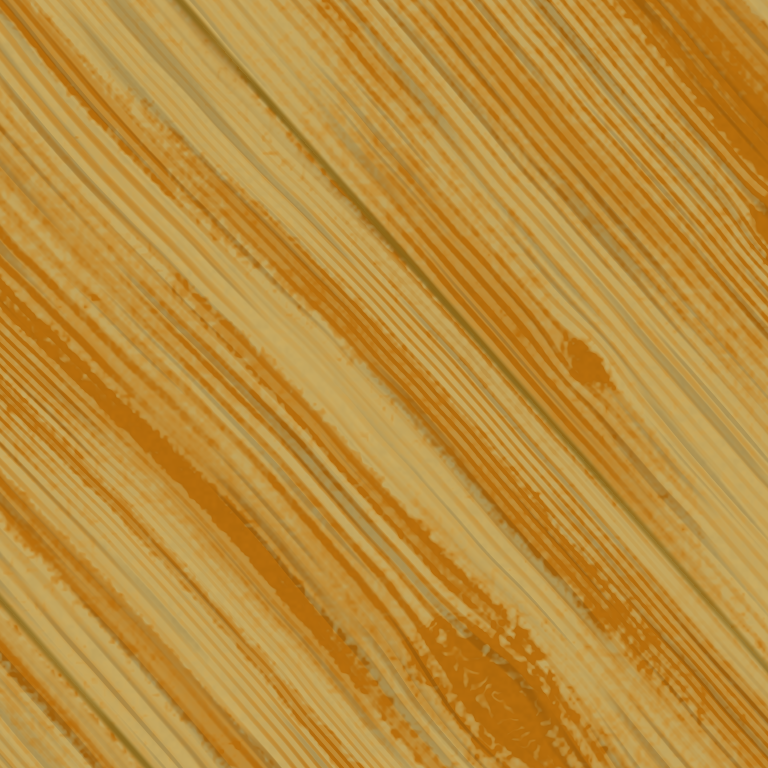
Write a WebGL 2 fragment shader that draws this texture.

```glsl
#version 300 es
precision highp float;
// Draws diagonal pine planks with flowing grain, orange streaks and a few knots.

uniform vec2 u_resolution;
out vec4 fragColor;

const vec2 GRAIN_DIR = vec2(0.66, -0.75);
const vec2 ACROSS_DIR = vec2(0.75, 0.66);
const float PLANK_WIDTH = 0.69;
const float SEAM_OFFSET = 0.145;
const float TAU = 6.28318;

const vec3 PALE = vec3(0.775, 0.66, 0.38);
const vec3 HONEY = vec3(0.755, 0.56, 0.23);
const vec3 AMBER = vec3(0.70, 0.42, 0.045);
const vec3 SEAM = vec3(0.53, 0.40, 0.10);

// Knots: along, across, radius
const vec3 KNOTS[3] = vec3[3](
    vec3(0.36, 0.55, 0.075),
    vec3(0.10, 0.92, 0.026),
    vec3(0.15, 1.22, 0.032));

float hash(vec2 cell) {
    uvec2 q = uvec2(ivec2(cell)) * uvec2(1597334673u, 3812015801u);
    uint n = (q.x ^ q.y) * 1597334673u;
    n = (n ^ (n >> 15)) * 2246822519u;
    return float((n ^ (n >> 13)) >> 8) / 16777216.0;
}

float noise(vec2 p) {
    vec2 cell = floor(p);
    vec2 f = fract(p);
    f = f * f * (3.0 - 2.0 * f);
    float low = mix(hash(cell), hash(cell + vec2(1, 0)), f.x);
    float high = mix(hash(cell + vec2(0, 1)), hash(cell + vec2(1, 1)), f.x);
    return mix(low, high, f.y);
}

float fbm(vec2 p) {
    float sum = 0.0;
    float gain = 0.53;
    for (int i = 0; i < 4; i++) {
        sum += gain * noise(p);
        p = p * 2.03 + 17.3;
        gain *= 0.5;
    }
    return sum;
}

// Soft influence of a knot, stretched along the grain
float knotInfluence(vec2 p, vec3 knot) {
    vec2 d = (p - knot.xy) * vec2(0.55, 1.0) / knot.z;
    return exp(-dot(d, d));
}

// Annual rings whose spacing widens and narrows across the plank
float ringLines(float across, float seed) {
    float phase = 62.0 * across + 5.0 * noise(vec2(across * 7.0, seed));
    return smoothstep(0.35, 0.97, 0.5 + 0.5 * cos(TAU * phase));
}

// Amount of amber in the wood, 0 is pale
float woodTone(vec2 p, float seed, float grit) {
    vec2 s = p + vec2(0.0, seed * 5.0);
    float rings = ringLines(s.y, seed);
    float ringStrength = mix(0.16, 0.55, smoothstep(0.3, 0.7, noise(s * vec2(2.0, 9.0) + 31.0)));
    float bands = smoothstep(0.40, 0.78, fbm(s * vec2(1.6, 9.0) + 7.0) + 0.12 * grit);
    float streaks = smoothstep(0.60, 0.75, noise(s * vec2(0.9, 23.0) + 53.0) + 0.10 * grit);
    float fibres = noise(s * vec2(6.0, 165.0)) - 0.5;
    return 0.08 + ringStrength * rings + 0.42 * bands + 0.46 * streaks + 0.20 * fibres;
}

vec3 woodColor(float tone) {
    vec3 light = mix(PALE, HONEY, smoothstep(0.0, 0.5, tone));
    return mix(light, AMBER, smoothstep(0.4, 0.95, tone));
}

void main() {
    vec2 uv = gl_FragCoord.xy / min(u_resolution.x, u_resolution.y);
    vec2 board = vec2(dot(uv, GRAIN_DIR), dot(uv, ACROSS_DIR));
    float plank = floor((board.y - SEAM_OFFSET) / PLANK_WIDTH);
    float seed = plank + 3.0;
    float grit = noise(uv * 190.0) + noise(uv * 90.0 + 40.0) - 1.0;

    // Bend the grain gently, then spread it around each knot
    vec2 grain = board;
    grain.y += 0.030 * noise(board * vec2(1.8, 2.5) + seed * 9.0);
    grain.y += 0.003 * noise(board * vec2(14.0, 20.0));
    float knotAmber = 0.0;
    for (int i = 0; i < 3; i++) {
        vec3 knot = KNOTS[i];
        float pull = knotInfluence(board, knot);
        grain.y -= 0.72 * pull * (board.y - knot.y);
        vec2 curl = vec2(fbm(board * 16.0), fbm(board * 16.0 + 60.0)) - 0.5;
        float swirl = 0.5 + 0.5 * cos(TAU * 60.0 * length(board - knot.xy + 0.10 * curl));
        float core = smoothstep(0.30, 0.80, pull + 0.25 * grit + 0.7 * curl.x);
        knotAmber += core * mix(0.65, 0.25 + 0.6 * swirl, smoothstep(0.03, 0.07, knot.z));
    }

    float tone = woodTone(grain, seed, grit) + knotAmber + 0.10 * grit;
    vec3 color = woodColor(tone);

    // Dark hairlines and surface grain
    float hair = smoothstep(0.62, 0.86, noise(grain * vec2(3.5, 135.0) + seed * 21.0));
    color *= 1.0 - 0.12 * hair;
    color *= 1.0 + 0.035 * grit;

    // Plank joints: a pale bevel beside a soft olive groove
    float joint = board.y - SEAM_OFFSET - PLANK_WIDTH * round((board.y - SEAM_OFFSET) / PLANK_WIDTH);
    float bevel = smoothstep(-0.038, -0.024, joint) * (1.0 - smoothstep(-0.016, -0.006, joint));
    float groove = 1.0 - smoothstep(0.001, 0.008, abs(joint));
    color = mix(color, PALE, 0.65 * bevel);
    color = mix(color, SEAM, groove * (0.55 + 0.4 * noise(board * vec2(14.0, 60.0))));

    fragColor = vec4(color, 1.0);
}
```
